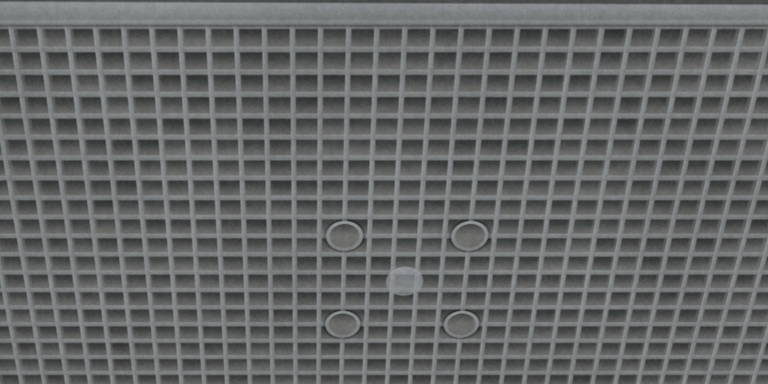
Write a Shadertoy shader that draws this texture.

```glsl
// A moulded grey plastic grid seen in slight perspective, with a rim, four ring bosses and a clear disc.

const vec2 CELL = vec2(0.0734, 0.0615);    // cell size at the top edge
const vec2 BAR = vec2(0.098, 0.125);       // half widths of the bars, in cells
const float GRID_TOP = 0.932;
const float CENTRE_X = 0.807;              // where the columns stand upright
const float TAPER = 0.2035;                // shrinkage per unit downwards
const float COLUMN_SHIFT = 1.383;

const vec3 SHADOW = vec3(0.215, 0.225, 0.222);
const vec3 FLOOR_LIGHT = vec3(0.425, 0.427, 0.42);
const vec3 PLASTIC = vec3(0.47, 0.482, 0.485);
const vec3 HIGHLIGHT = vec3(0.55, 0.565, 0.575);

float hash(vec2 p) {
    return fract(sin(dot(p, vec2(127.1, 311.7))) * 43758.5453);
}

float noise(vec2 p) {
    vec2 i = floor(p), f = fract(p);
    f = f * f * (3.0 - 2.0 * f);
    return mix(mix(hash(i), hash(i + vec2(1, 0)), f.x),
               mix(hash(i + vec2(0, 1)), hash(i + vec2(1, 1)), f.x), f.y);
}

// 1 below the edge, 0 above it
float below(float value, float edge, float soft) {
    return 1.0 - smoothstep(edge - soft, edge + soft, value);
}

// Signed distance to the nearest grid line, in cells
float lineOffset(float coord) {
    return fract(coord + 0.5) - 0.5;
}

// Recessed cell: shaded from the top, with the outer side wall showing
vec3 cellColor(vec2 g, float lean, float depth) {
    vec2 q = fract(g);
    vec2 id = floor(g);
    float light = smoothstep(0.1, 0.95, q.y + 0.12 * (hash(id) - 0.5));
    light = mix(light, 0.55, 0.15 * depth);
    vec3 color = mix(SHADOW, FLOOR_LIGHT, light);
    float side = lean < 0.0 ? q.x : 1.0 - q.x;
    float wall = below(side, BAR.x + abs(lean), 0.06) * smoothstep(0.0, 0.1, abs(lean));
    color = mix(color, FLOOR_LIGHT, 0.6 * wall);
    return color + 0.04 * (hash(id + 17.0) - 0.5);
}

// Raised bars: lit on the upper left, dimmer on the lower right
vec3 addBars(vec3 color, vec2 g, vec2 soft) {
    vec2 offset = vec2(lineOffset(g.x), lineOffset(g.y));
    vec2 across = clamp(offset / BAR, -1.0, 1.0);
    float row = below(abs(offset.y), BAR.y, soft.y);
    float column = below(abs(offset.x), BAR.x, soft.x);
    vec3 rowColor = mix(PLASTIC, HIGHLIGHT, 0.15 - 0.45 * across.y);
    vec3 columnColor = mix(PLASTIC, HIGHLIGHT, 0.5 - 0.6 * across.x);
    color = mix(color, rowColor, row);
    return mix(color, columnColor, column * mix(1.0, 0.75, row));
}

// Round boss: a bright ring about a shaded flat floor
vec3 addBoss(vec3 color, vec2 g, vec2 centre, float soft) {
    vec2 q = (g - centre) / vec2(0.74, 0.80);
    float r = length(q);
    color *= 1.0 - 0.25 * below(r, 1.13, 0.08);
    vec3 ring = mix(PLASTIC, HIGHLIGHT, 0.6 - 0.5 * q.y);
    vec3 plate = mix(SHADOW, FLOOR_LIGHT, smoothstep(-1.1, 0.1, q.y));
    color = mix(color, ring, below(r, 1.0, soft));
    return mix(color, plate, below(r, 0.8, soft));
}

// Milky clear disc that lets the grid show faintly
vec3 addDisc(vec3 color, vec2 g, vec2 centre, float soft) {
    vec2 q = (g - centre) / vec2(0.76, 0.82);
    float r = length(q);
    float edge = smoothstep(0.7, 0.95, r);
    vec3 milk = HIGHLIGHT + 0.04 * edge - 0.03 * q.y;
    return mix(color, milk, 0.7 * below(r, 1.0, soft));
}

// Rounded rim along the top, darker behind its upper edge
vec3 addRim(vec3 color, vec2 p, float soft) {
    float crest = 0.996 - 0.004 * p.x;
    color *= 1.0 - 0.3 * below(abs(p.y - 0.934), 0.004, 0.004);
    vec3 rim = mix(PLASTIC, HIGHLIGHT, smoothstep(0.945, crest, p.y));
    rim = mix(rim, HIGHLIGHT, 0.6 * below(abs(p.y - 0.944), 0.004, 0.004));
    rim = mix(rim, SHADOW + 0.08, smoothstep(crest - soft, crest + soft, p.y));
    return mix(rim, color, below(p.y, 0.936, soft));
}

void mainImage(out vec4 fragColor, in vec2 fragCoord) {
    vec2 p = fragCoord / iResolution.y;
    float pixel = 1.0 / iResolution.y;

    // Perspective grid coordinates, rows counted downwards
    float drop = GRID_TOP - p.y;
    float k = 1.0 - TAPER * drop;
    vec2 g = vec2(p.x - CENTRE_X, drop) / (k * CELL) - vec2(COLUMN_SHIFT, 0.0);
    vec2 soft = (0.8 * pixel + 0.001) / (CELL * vec2(k, k * k));

    vec3 color = cellColor(g, 0.13 * (p.x - 0.9), drop);
    color = addBars(color, g, soft);
    for (int i = 0; i < 4; i++) {
        vec2 centre = vec2(0.0, 10.0) + 5.0 * vec2(i % 2, i / 2);
        color = addBoss(color, g, centre, soft.y);
    }
    color = addDisc(color, g, vec2(2.5, 12.5), soft.y);
    color = addRim(color, p, pixel + 0.001);

    // Uneven light and fine grain
    color *= 0.965 + 0.07 * noise(p * 4.0);
    color += 0.035 * (noise(p * 190.0) - 0.5) + 0.025 * (noise(p * 60.0) - 0.5);
    fragColor = vec4(color, 1.0);
}
```
